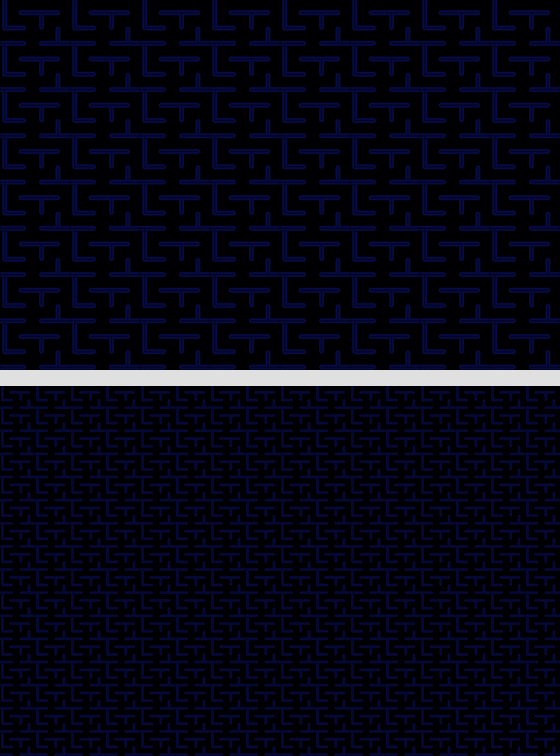
Top: one tile. Bottom: repeated 2 by 2.
Write a Shadertoy shader that draws this pattern.

```glsl
const vec2 REPEATS = vec2(8.0, 8.0);

// Widths, in cell heights
const float RIM_RADIUS  = 0.036;
const float GLOW_RADIUS = 0.070;
const float SEAM_WIDTH  = 0.009;
const float SEAM_DEPTH_X = 0.65;
const float SEAM_DEPTH_Y = 0.35;

const vec3 BACKGROUND = vec3(0.0, 0.0, 0.006);
const vec3 CORE_BLUE  = vec3(0.010, 0.020, 0.150);
const vec3 RIM_BLUE   = vec3(0.030, 0.045, 0.280);

// Wall ends and joints, as fractions of a cell
const float BAR_Y  = 0.063;
const float FOOT_Y = -0.606;
const float TEE_Y  = -0.276;
const float SPINE_X = 1.068;
const float WALL_LEFT  = 0.594;
const float WALL_RIGHT = 1.335;

// Distance to an axis-aligned segment repeated in every cell
float wallDistance(vec2 p, vec2 a, vec2 b, vec2 cell) {
    vec2 offset = p - 0.5 * (a + b);
    offset -= round(offset);
    vec2 halfSize = 0.5 * abs(b - a);
    return length(max(abs(offset) - halfSize, 0.0) * cell);
}

float mazeDistance(vec2 p, vec2 cell) {
    // Long bar with a stem above
    float d = wallDistance(p, vec2(WALL_LEFT, BAR_Y), vec2(WALL_RIGHT, BAR_Y), cell);
    d = min(d, wallDistance(p, vec2(0.828, BAR_Y), vec2(0.828, 0.370), cell));

    // Spine and foot hanging from the bar
    d = min(d, wallDistance(p, vec2(SPINE_X, BAR_Y), vec2(SPINE_X, FOOT_Y), cell));
    d = min(d, wallDistance(p, vec2(SPINE_X, FOOT_Y), vec2(WALL_RIGHT, FOOT_Y), cell));

    // Free-standing tee
    d = min(d, wallDistance(p, vec2(0.302, TEE_Y), vec2(0.823, TEE_Y), cell));
    return min(d, wallDistance(p, vec2(0.594, TEE_Y), vec2(0.594, -0.590), cell));
}

void mainImage(out vec4 fragColor, in vec2 fragCoord) {
    vec2 p = fragCoord / iResolution.xy * REPEATS;
    vec2 cell = vec2(iResolution.x / iResolution.y * REPEATS.y / REPEATS.x, 1.0);
    float pixel = REPEATS.y / iResolution.y;

    // Bright rim around a darker core, fading softly outwards
    float d = mazeDistance(p, cell);
    float rim = smoothstep(0.0, RIM_RADIUS, d);
    float coverage = 1.0 - smoothstep(RIM_RADIUS, max(GLOW_RADIUS, RIM_RADIUS + pixel), d);
    vec3 wall = mix(CORE_BLUE, RIM_BLUE, rim);

    // Fine dark joints where walls cross a cell edge
    vec2 edge = abs(p - round(p)) * cell;
    vec2 seam = 1.0 - smoothstep(vec2(0.0), vec2(SEAM_WIDTH + 0.5 * pixel), edge);
    wall *= (1.0 - SEAM_DEPTH_X * seam.x) * (1.0 - SEAM_DEPTH_Y * seam.y);

    fragColor = vec4(mix(BACKGROUND, wall, coverage), 1.0);
}
```
